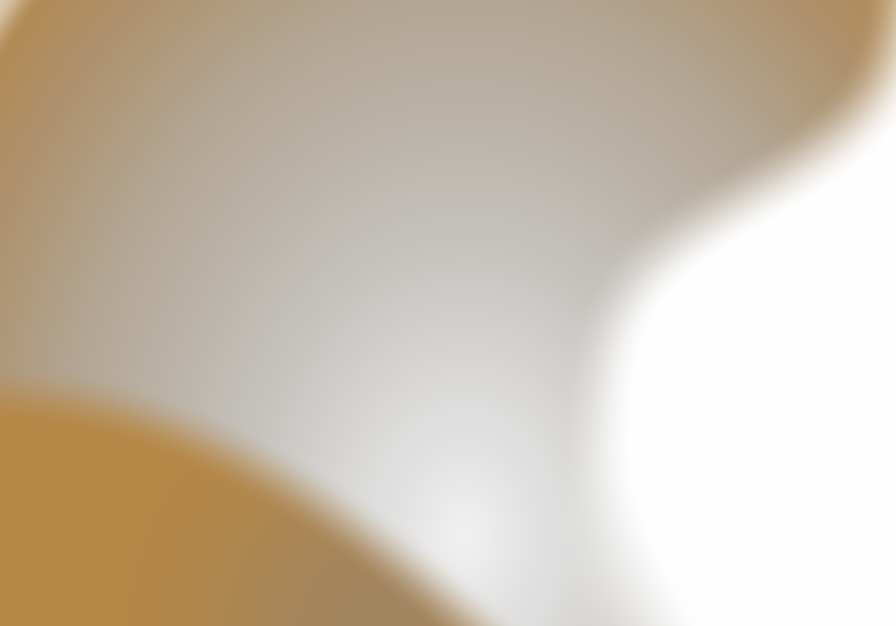
This background is drawn by a WebGL 2 fragment shader. Its source:

```glsl
#version 300 es
precision highp float;

uniform vec2 u_resolution;
out vec4 fragColor;

// Pale core fading through warm grey to ochre
vec3 hazeColor(float r) {
    vec3 c = mix(vec3(0.95), vec3(0.87, 0.868, 0.865), smoothstep(-0.05, 0.22, r));
    c = mix(c, vec3(0.77, 0.757, 0.738), clamp((r - 0.2) / 0.28, 0.0, 1.0));
    c = mix(c, vec3(0.735, 0.705, 0.665), clamp((r - 0.48) / 0.17, 0.0, 1.0));
    c = mix(c, vec3(0.70, 0.648, 0.575), clamp((r - 0.65) / 0.21, 0.0, 1.0));
    c = mix(c, vec3(0.68, 0.57, 0.43), clamp((r - 0.86) / 0.23, 0.0, 1.0));
    return mix(c, vec3(0.70, 0.53, 0.29), clamp((r - 1.09) / 0.21, 0.0, 1.0));
}

// Approximate signed distance to the ochre hill, positive inside
float hillDistance(vec2 p) {
    float k = 1.0 + 0.215 * p.x;
    float crest = 0.368 - 0.753 * p.x * p.x / k;
    float slope = 0.753 * p.x * (1.0 + k) / (k * k);
    return (crest - p.y) / sqrt(1.0 + slope * slope);
}

// Approximate signed distance to the white wave, positive inside
float waveDistance(vec2 p) {
    float s = 1.0 / (1.0 + exp(-13.0 * (p.y - 0.69)));
    float foot = max(0.3 - p.y, 0.0);
    float edge = 0.95 + 0.8 * foot * foot + 0.5 * s;
    float slope = 6.5 * s * (1.0 - s) - 1.6 * foot;
    return (p.x - edge) / sqrt(1.0 + slope * slope);
}

void main() {
    vec2 p = gl_FragCoord.xy / u_resolution.y;

    // Tall elliptical glow
    vec3 color = hazeColor(length((p - vec2(0.743, 0.145)) * vec2(1.31, 1.0)));

    // Pale upper left corner
    float corner = dot(vec2(p.x, 1.0 - p.y), vec2(0.83, 0.55));
    color = mix(color, vec3(0.99), 0.55 * (1.0 - smoothstep(0.0, 0.055, corner)));

    // Ochre hill, duller towards its lower right
    vec3 hill = mix(vec3(0.63, 0.52, 0.37), vec3(0.715, 0.53, 0.27),
                    smoothstep(0.0, 0.45, distance(p, vec2(0.6, 0.0))));
    color = mix(color, hill, smoothstep(-0.055, 0.05, hillDistance(p)));

    // White wave, softest at the foot
    float blur = 0.062 + 0.04 * (1.0 - smoothstep(0.0, 0.3, p.y));
    color = mix(color, vec3(0.998), smoothstep(-blur, blur, waveDistance(p)));

    fragColor = vec4(color, 1.0);
}
```
